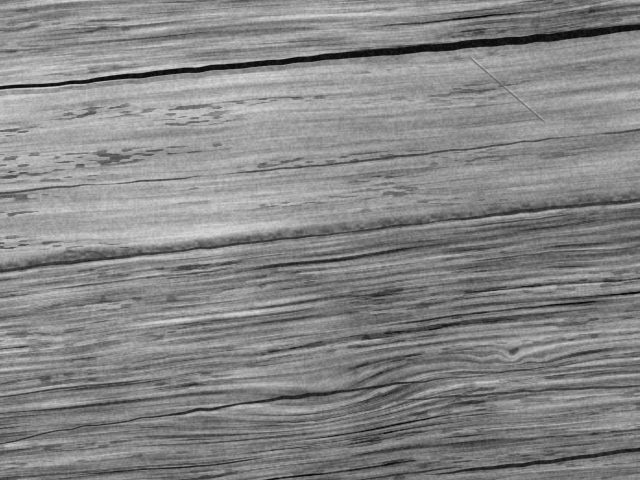
Reproduce this texture procedurally as a WebGL 1 fragment shader.

```glsl
precision highp float;
// Three weathered gray deck boards with slanting grain, dark gaps, cracks and a knot.
uniform vec2 u_resolution;

float hash(vec2 p) {
  vec3 q = fract(p.xyx * vec3(0.1031, 0.1030, 0.0973));
  q += dot(q, q.yzx + 33.33);
  return fract((q.x + q.y) * q.z);
}

float noise(vec2 p) {
  vec2 i = floor(p), f = fract(p);
  f = f * f * (3.0 - 2.0 * f);
  return mix(mix(hash(i), hash(i + vec2(1, 0)), f.x),
             mix(hash(i + vec2(0, 1)), hash(i + vec2(1, 1)), f.x), f.y);
}

// Stretched noise: long fibres along x, fine steps across the grain
float fibre(vec2 q) {
  float sum = 0.0, amp = 0.5;
  for (int i = 0; i < 4; i++) {
    sum += amp * noise(q);
    q = q * vec2(1.7, 1.8) + 17.3;
    amp *= 0.62;
  }
  return sum / 1.12 - 0.5;
}

// Coverage of a line of half width w at signed distance d
float line(float d, float w) {
  float px = 0.8 / u_resolution.y;
  return (1.0 - smoothstep(w - px, w + px, abs(d))) * smoothstep(0.0, px, w);
}

// Fades in over [a, a + f] and out over [b - f, b]
float span(float x, float a, float b, float f) {
  return smoothstep(a, a + f, x) * (1.0 - smoothstep(b - f, b, x));
}

void main() {
  vec2 p = gl_FragCoord.xy / u_resolution.y;
  float x = p.x, px = 1.0 / u_resolution.y;
  float wobble = 0.005 * (noise(vec2(x * 7.0, 3.0)) - 0.5)
               + 0.003 * (noise(vec2(x * 34.0, 8.0)) - 0.5);

  // Signed heights above the two gaps, and board masks
  float upper = p.y - 0.815 - 0.095 * x + wobble;
  float lower = p.y - 0.437 - 0.111 * x - wobble;
  float top = smoothstep(-px, px, upper);
  float bottom = 1.0 - smoothstep(-px, px, lower);
  float middle = (1.0 - top) * (1.0 - bottom);

  // Grain coordinate across the fibres, bent by slow waves
  float g = p.y - mix(0.085, 0.115, bottom) * x + 0.022 * (noise(p * vec2(2.2, 5.0)) - 0.5);
  g += 0.006 * (noise(p * vec2(7.0, 22.0)) - 0.5);

  // The knot and the arched figure bend the grain of the bottom board
  vec2 knot = p - vec2(1.06, 0.245 + 0.06 * (x - 1.06));
  vec2 arch = p - vec2(0.78, 0.17 + 0.14 * (x - 0.78));
  float knotArea = exp(-dot(knot * vec2(9.0, 32.0), knot * vec2(9.0, 32.0)));
  float archArea = exp(-dot(arch * vec2(4.5, 17.0), arch * vec2(4.5, 17.0)));
  g += bottom * (0.035 * archArea * (1.0 - 6.0 * arch.x) + 0.025 * knotArea);
  g += bottom * knotArea * 0.012 * (noise(p * vec2(30.0, 60.0)) - 0.5);

  // Base tones and fibres
  float coarse = fibre(vec2(x * 2.2, g * 58.0));
  float fine = fibre(vec2(x * 9.0 + 40.0, g * 170.0));
  float tone = (0.575 - 0.02 * x) * top + (0.70 - 0.05 * x) * middle + (0.555 - 0.03 * x) * bottom;
  tone += coarse * (0.42 * top + 0.25 * middle + 0.32 * bottom);
  tone += fine * (0.40 * top + 0.22 * middle + 0.38 * bottom);
  tone += 0.14 * (noise(p * vec2(2.5, 6.0) + 5.0) - 0.5);

  // Raised ridges, steady in the bottom board and faint in the others
  float ridge = sin(g * 365.0 + 5.0 * noise(vec2(x * 1.6, g * 16.0)));
  float strength = 0.35 + 0.65 * noise(vec2(x * 3.0, g * 30.0 + 9.0));
  tone += ridge * strength * (0.09 * bottom * smoothstep(0.02, 0.2, p.y) + 0.04 * top + 0.015 * middle);

  // Short dark furrows between the fibres
  float furrow = smoothstep(0.66, 0.86, noise(vec2(x * 5.0 + 3.0, g * 190.0)));
  tone -= furrow * (0.13 * (top + bottom) + 0.05 * middle);

  // Ragged worn pores in streaks
  float pores = smoothstep(0.52, 0.75, noise(vec2(x * 42.0, g * 240.0)));
  float patches = smoothstep(0.48, 0.8, noise(vec2(x * 5.0 + 7.0, g * 62.0)));
  tone -= pores * patches * (0.26 * middle * (1.1 - 0.6 * x) + 0.14 * (top + bottom));

  // Thin splits scattered along the grain
  for (int i = 0; i < 34; i++) {
    float n = float(i);
    float start = 1.5 * hash(vec2(n, 2.0)) - 0.25;
    float size = 0.15 + 0.45 * hash(vec2(n, 5.0));
    float level = (n + hash(vec2(n, 9.0))) / 34.0 * 1.1 - 0.15;
    float cut = line(g - level - wobble * 0.5, 0.0018 * span(x, start, start + size, 0.12));
    tone -= cut * (0.26 * (top + bottom) + 0.07 * middle);
  }

  // Long cracks: one in the middle board, several in the bottom board
  float cut = p.y - 0.599 - 0.074 * x - 0.019 * x * x - wobble;
  tone = mix(tone, 0.24, 0.85 * line(cut, 0.0006 + 0.0018 * noise(vec2(x * 9.0, 1.0))));
  cut = p.y - 0.078 - 0.185 * x + 0.046 * x * x - 1.5 * wobble;
  float width = 0.0014 + 0.0055 * span(x, 0.3, 0.88, 0.15) * noise(vec2(x * 8.0, 4.0));
  tone += 0.08 * line(cut + 0.008, 0.003) * span(x, 0.2, 0.9, 0.2);
  tone = mix(tone, 0.13, 0.9 * line(cut, width) * (1.0 - 0.6 * smoothstep(0.85, 1.0, x)));
  cut = p.y - 0.17 - 0.065 * (x - 0.9) - wobble;
  tone = mix(tone, 0.2, 0.8 * line(cut, 0.0025 * span(x, 0.73, 1.5, 0.25)));
  cut = p.y - 0.062 - 0.115 * (x - 1.333) + wobble;
  tone = mix(tone, 0.1, 0.9 * line(cut, 0.004 * span(x, 0.82, 1.6, 0.25)));

  // Straight scratch across the middle board, with a pale lip
  vec2 along = vec2(0.161, -0.139), from = p - vec2(0.976, 0.882);
  float t = dot(from, along) / dot(along, along);
  float side = (from.x * along.y - from.y * along.x) / length(along);
  float scratch = span(t, 0.0, 1.0, 0.04);
  tone = mix(tone, 0.36, 0.75 * scratch * line(side, 0.0014));
  tone += 0.07 * scratch * line(side + 0.0035, 0.0015);

  // Rounded rough edge and soft shadow at the lower gap
  float rough = noise(p * vec2(110.0, 170.0));
  float edge = 0.022 + 0.012 * noise(vec2(x * 6.0, 6.0));
  float round = (1.0 - smoothstep(edge * 0.3, edge, lower)) * (1.0 - bottom);
  tone = mix(tone, 0.25 + 0.22 * rough, 0.88 * round);
  tone = mix(tone, 0.17, 0.8 * line(lower, 0.0012 + 0.0028 * noise(vec2(x * 11.0, 2.0))));
  tone += 0.09 * line(lower + 0.009, 0.003);

  // Deep upper gap with a gray lip below
  tone = mix(tone, 0.40 + 0.16 * rough, 0.65 * line(upper + 0.012, 0.005));
  width = 0.0035 + 0.0035 * span(x, 0.1, 1.6, 0.35) * (0.4 + noise(vec2(x * 5.0, 7.0)));
  tone = mix(tone, 0.07, line(upper, width));

  // Dusty speckle
  tone += 0.09 * (noise(p * 260.0) - 0.5) + 0.04 * (noise(p * 120.0) - 0.5);
  gl_FragColor = vec4(vec3(clamp(tone, 0.05, 0.82)), 1.0);
}
```
